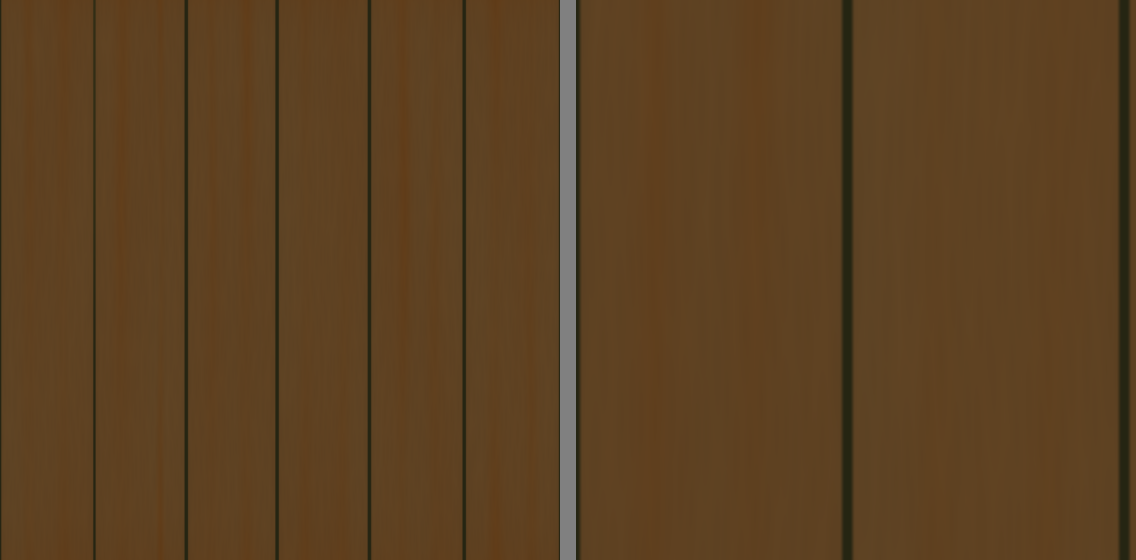
Left: the whole. Right: its middle third, enlarged.
Write a WebGL 1 fragment shader that draws this texture.

```glsl
precision highp float;
uniform vec2 u_resolution;

const float PLANKS = 6.0;
const float SEAM_NARROW = 0.0021;   // half widths
const float SEAM_WIDE = 0.0031;
const float SEAM_SOFT = 0.0016;
const float SEAM_DRIFT = 0.0045;    // uneven plank widths
const vec2 FIBRE_SCALE = vec2(150.0, 13.0);
const float FIBRE_CONTRAST = 0.035;
const float STREAK_STRENGTH = 0.55;
const float TAU = 6.28318;

const vec3 WOOD_GREY = vec3(0.375, 0.272, 0.148);
const vec3 WOOD_BROWN = vec3(0.368, 0.250, 0.125);
const vec3 WOOD_ORANGE = vec3(0.385, 0.222, 0.070);
const vec3 SEAM_DARK = vec3(0.135, 0.135, 0.070);
const vec3 SEAM_MOSS = vec3(0.210, 0.190, 0.085);

float hash(vec2 p) {
  return fract(sin(dot(p, vec2(127.1, 311.7))) * 4375.85);
}

float seamX(float i) {
  return i / PLANKS - 0.0025 + SEAM_DRIFT * cos(TAU * (i - 0.9) / PLANKS);
}

// Distance to the nearest point of a jittered grid
float cellular(vec2 p) {
  vec2 cell = floor(p);
  float nearest = 2.0;
  for (int j = -1; j <= 1; j++) {
    for (int i = -1; i <= 1; i++) {
      vec2 c = cell + vec2(float(i), float(j));
      vec2 point = c + vec2(hash(c), hash(c + 57.3));
      nearest = min(nearest, distance(p, point));
    }
  }
  return nearest;
}

// Layered sines across the plank, wandering slowly along its length
float bands(vec2 p, float seed) {
  float sum = 0.0;
  float amplitude = 0.5;
  float frequency = 38.0;
  for (int k = 0; k < 5; k++) {
    float phase = TAU * hash(vec2(seed, float(k)));
    float wander = 0.8 * sin(p.y * (4.0 + 1.7 * float(k)) + phase * 2.0);
    sum += amplitude * sin(p.x * frequency + phase + wander);
    amplitude *= 0.72;
    frequency *= 1.83;
  }
  return sum;
}

// Two long orange streaks per plank
float streaks(float across, float y, float seed) {
  float sum = 0.0;
  for (int k = 0; k < 2; k++) {
    vec2 id = vec2(seed + 3.0, float(k) + 11.0);
    float center = 0.32 + 0.37 * float(k) + 0.08 * (hash(id) - 0.5);
    center += 0.012 * sin(y * 7.0 + TAU * hash(id + 2.0));
    float width = mix(0.035, 0.075, hash(id + 5.0));
    float fade = 0.65 + 0.35 * sin(y * 5.0 + TAU * hash(id + 8.0));
    float offset = (across - center) / width;
    sum += exp(-offset * offset) * fade * mix(0.5, 1.0, hash(id + 13.0));
  }
  return sum;
}

vec3 wood(vec2 uv, float plank, float across) {
  float seed = plank + 1.0;
  float grain = bands(uv, seed);
  float patches = sin(uv.y * 6.0 + seed * 2.3 + 2.0 * sin(across * 3.0 + seed));
  float ends = exp(-uv.y * 16.0) + exp((uv.y - 1.0) * 28.0);
  float rim = smoothstep(0.0, 0.18, min(across, 1.0 - across));

  float warmth = 0.48 + 0.22 * grain + 0.12 * patches + 0.2 * ends;
  vec3 color = mix(WOOD_GREY, WOOD_BROWN, clamp(warmth + 0.15 * rim, 0.0, 1.2));
  float orange = streaks(across, uv.y, seed) * STREAK_STRENGTH + 0.12 * ends;
  color = mix(color, WOOD_ORANGE, clamp(orange, 0.0, 0.85));

  // Fine short fibres
  vec2 bend = vec2(0.0015 * sin(uv.y * 19.0 + seed), 0.0);
  float fibre = cellular((uv + bend) * FIBRE_SCALE + seed * 17.0) - 0.45;
  return color * (1.0 + FIBRE_CONTRAST * (fibre + 0.25 * grain));
}

void main() {
  vec2 uv = gl_FragCoord.xy / u_resolution;
  float seam = floor(uv.x * PLANKS + 0.5);
  float fromSeam = uv.x - seamX(seam);
  float plank = seam - 1.0 + step(0.0, fromSeam);
  float left = seamX(plank);
  float across = (uv.x - left) / (seamX(plank + 1.0) - left);
  vec3 color = wood(uv, plank, across);

  // Seams, with one narrower and mossy toward the top
  float seamId = mod(seam, PLANKS);
  float halfWidth = mix(SEAM_NARROW, SEAM_WIDE, step(1.5, seamId));
  float soft = max(SEAM_SOFT, 0.75 / u_resolution.x);
  float mossy = (1.0 - step(0.5, abs(seamId - 1.0))) * smoothstep(0.35, 0.75, uv.y);
  vec3 seamColor = mix(SEAM_DARK, SEAM_MOSS, 0.15 + 0.6 * mossy);
  float gap = abs(fromSeam);
  color *= 1.0 - 0.07 * exp(-gap * 180.0);
  float cover = 1.0 - smoothstep(halfWidth - soft, halfWidth + soft, gap);
  gl_FragColor = vec4(mix(color, seamColor, cover), 1.0);
}
```
